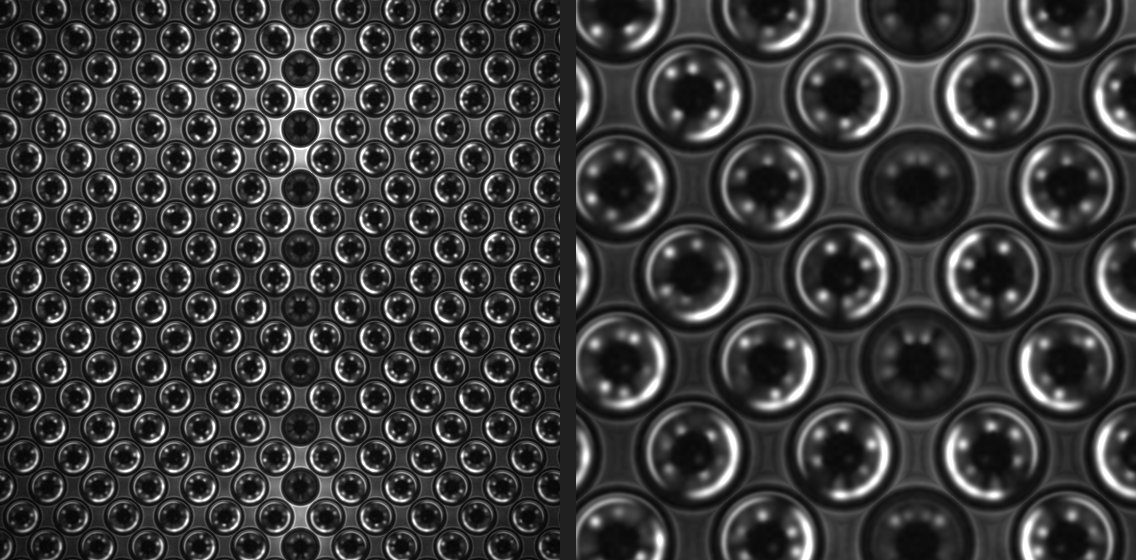
Left: the whole. Right: its middle third, enlarged.
A three.js fragment shader for this texture:

```glsl
// Dark embossed metal: 19 staggered rows of glossy domes, mirrored about a
// vertical axis. The nearest lattice centre is found per point, then each dome
// is shaded from rings, crescents and hashed glints over a softly lit plate.
varying vec2 vUv;

const float AXIS = 0.5365;        // x of the mirror line
const float PITCH = 0.0890;       // dome spacing across
const float ROW_STEP = 0.0533;    // row spacing down
const float TOP_ROW = 0.983;      // y of the first row
const float DOME_RADIUS = 0.0312;

float hash(vec2 p) {
  return fract(sin(dot(p, vec2(127.1, 311.7))) * 43758.5453);
}

float noise(vec2 p) {
  vec2 i = floor(p), f = fract(p);
  f = f * f * (3.0 - 2.0 * f);
  return mix(mix(hash(i), hash(i + vec2(1.0, 0.0)), f.x),
             mix(hash(i + vec2(0.0, 1.0)), hash(i + vec2(1.0, 1.0)), f.x), f.y);
}

// Soft bell around a centre value
float bell(float x, float centre, float width) {
  float d = (x - centre) / width;
  return exp(-d * d);
}

// Offset from the nearest dome (xy) and its column and row (zw)
vec4 nearestDome(vec2 p) {
  vec4 best = vec4(1.0);
  float firstRow = floor((TOP_ROW - p.y) / ROW_STEP);
  for (int i = 0; i < 2; i++) {
    float row = firstRow + float(i);
    float stagger = 0.5 * mod(row, 2.0);
    float column = floor(p.x / PITCH - stagger + 0.5) + stagger;
    vec2 offset = p - vec2(column * PITCH, TOP_ROW - row * ROW_STEP);
    if (dot(offset, offset) < dot(best.xy, best.xy)) best = vec4(offset, column, row);
  }
  return best;
}

// Sheet between domes: bright around the axis above and below, dark mid-band
float plateTone(vec2 p) {
  float upper = bell(p.y, 0.79, 0.15);
  float lower = bell(p.y, 0.09, 0.14);
  float nearAxis = bell(p.x, 0.0, 0.065);
  float wide = bell(p.x, 0.0, 0.42);
  float tone = 0.14 + upper * (0.08 + 0.14 * wide) + 0.13 * lower * wide;
  tone += nearAxis * (0.40 * upper + 0.22 * lower + 0.07);
  return tone * (0.82 + 0.36 * noise(p * 60.0));
}

// Small reflections scattered around the pupil
float glints(vec2 q, vec2 id) {
  float sum = 0.0;
  for (int i = 0; i < 6; i++) {
    float k = float(i);
    float angle = (k + 0.8 * hash(id + k * 3.7)) * 1.0472;
    float reach = 0.46 + 0.16 * hash(id + k * 5.3);
    vec2 d = q - reach * vec2(cos(angle), sin(angle));
    sum += hash(id + k * 9.1) * exp(-dot(d, d) / 0.012);
  }
  return sum;
}

// Glossy dome in units of its radius
float domeTone(vec2 q, vec2 id, float height) {
  float r = length(q);
  vec2 direction = q / max(r, 0.001);
  float angle = mix(3.95, 2.85, smoothstep(0.0, 1.0, height)) + 0.7 * (hash(id) - 0.5);
  float facing = dot(direction, vec2(cos(angle), sin(angle)));
  float onAxis = 1.0 - step(0.25, id.x);
  float streak = noise(direction * 3.5 + id * 7.3);

  float tone = 0.05 + 0.21 * bell(r, 0.62, 0.20) * streak;
  float crescent = bell(r, 0.80, 0.095) * smoothstep(0.0, 0.75, facing);
  float counter = bell(r, 0.83, 0.065) * smoothstep(0.15, 0.85, -facing);
  float crown = bell(r, 0.94, 0.05) * smoothstep(-0.2, 0.9, direction.y);
  float shine = crescent * (0.55 + 0.65 * streak) + 0.52 * counter + 0.22 * crown;
  tone += shine * mix(1.0, 0.13, onAxis);
  tone += glints(q, id) * mix(0.75, 0.30, onAxis);

  // Reflected dark pupil with a faint inner speck
  float pupil = 1.0 - smoothstep(0.30, 0.46, r + 0.08 * (streak - 0.5));
  tone = mix(tone, 0.035, pupil * 0.92);
  return tone + 0.12 * hash(id + 2.0) * exp(-dot(q + 0.12, q + 0.12) / 0.008);
}

void main() {
  // Fold about the axis; rows widen a little toward the bottom
  float spread = mix(1.018, 1.0, smoothstep(0.0, 0.4, vUv.y));
  vec2 p = vec2(abs(vUv.x - AXIS) / spread, vUv.y);
  vec4 dome = nearestDome(p);
  vec2 id = dome.zw;
  vec2 jitter = 0.05 * (vec2(hash(id + 4.0), hash(id + 8.0)) - 0.5);
  jitter.x *= step(0.25, id.x);
  vec2 q = dome.xy / DOME_RADIUS + jitter;
  float r = length(q);

  // Plate with a raised pale lip, faint ripples and a dark groove
  float plate = plateTone(p);
  float ripple = bell(p.y, 0.47, 0.16) * bell(p.x, 0.0, 0.17);
  plate += 0.035 * ripple * sin(r * 32.0);
  plate += (0.07 + 0.32 * plate) * bell(r, 1.15, 0.05);
  plate *= 1.0 - 0.72 * bell(r, 1.02, 0.075);

  float tone = mix(domeTone(q, id, vUv.y), plate, smoothstep(0.94, 1.04, r));
  float vignette = 1.0 - 0.50 * smoothstep(0.36, 0.74, length(vUv - vec2(0.52, 0.52)));
  float grain = 0.025 * (noise(vUv * 330.0) - 0.5);
  gl_FragColor = vec4(vec3(clamp(tone * vignette + grain + 0.012, 0.0, 1.0)), 1.0);
}
```
